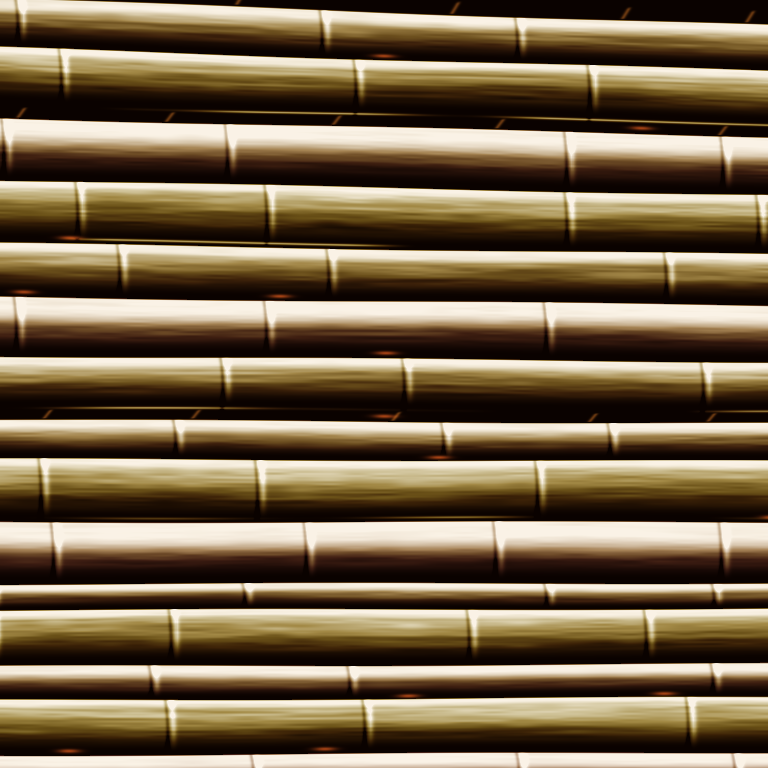
Write a Shadertoy shader that draws this texture.

```glsl
#define POLES 15
#define FIRST_TOP -0.003
#define TILT_TOP 0.042
#define TILT_BOTTOM 0.004
#define NODES 3.1
#define NODE_WIDTH 0.0042
#define GRAIN_LINES 190.0
#define GRAIN_DEPTH 0.34
#define TWIGS 4.5
#define GLINTS 3.0

// Distance from each pole's upper edge to the next, and its share of bright sheen
const float PITCH[POLES] = float[POLES](.064, .092, .081, .082, .070, .077, .083, .051,
                                        .082, .081, .034, .073, .044, .072, .042);
const float SHEEN[POLES] = float[POLES](.24, .16, .36, .14, .20, .38, .20, .28,
                                        .15, .42, .30, .15, .36, .13, .50);

float hash(vec2 p) {
    return fract(sin(dot(p, vec2(127.1, 311.7))) * 43758.5453);
}

float noise(vec2 p) {
    vec2 i = floor(p), f = fract(p);
    f = f * f * (3.0 - 2.0 * f);
    return mix(mix(hash(i), hash(i + vec2(1, 0)), f.x),
               mix(hash(i + vec2(0, 1)), hash(i + vec2(1, 1)), f.x), f.y);
}

float bell(float x, float width) {
    return exp(-x * x / (width * width));
}

// Shadow to sunlit cane
vec3 caneRamp(float light) {
    vec3 tones[6] = vec3[6](vec3(.04, .008, .0), vec3(.24, .13, .04), vec3(.42, .31, .11),
                            vec3(.64, .53, .29), vec3(.81, .75, .60), vec3(.98, .95, .90));
    float f = clamp(light, 0.0, 1.0) * 5.0;
    int i = min(int(f), 4);
    return mix(tones[i], tones[i + 1], f - float(i));
}

void mainImage(out vec4 fragColor, in vec2 fragCoord) {
    vec2 uv = fragCoord / iResolution.xy;
    float pixel = 1.0 / iResolution.y;
    float x = uv.x, down = 1.0 - uv.y;

    // Upper poles slope down to the right, lower ones lie level
    float tilt = TILT_TOP * uv.y * uv.y - TILT_BOTTOM;
    float s = down - x * tilt + 0.0012 * sin(x * 7.0 + down * 23.0);

    // Find the pole
    int id = 0;
    float top = FIRST_TOP;
    while (id < POLES - 1 && s > top + PITCH[id]) {
        top += PITCH[id];
        id++;
    }
    float pole = float(id), pitch = PITCH[id], sheenWidth = SHEEN[id];
    float depth = s - top;
    float t = depth / pitch;
    float gap = step(0.0825, pitch);
    float across = t / (1.0 - 0.2 * gap);

    // Nodes divide the pole into segments
    float u = x * NODES + hash(vec2(pole, 3.7));
    float cell = floor(u);
    float center = 0.5 + 0.5 * (hash(vec2(cell, pole + 9.0)) - 0.5);
    float fromNode = (fract(u) - center) / NODES;
    fromNode += 0.008 * (across - 0.4) * (across - 0.9);
    float segment = hash(vec2(cell + step(center, fract(u)), pole + 31.0)) - 0.5;
    float ring = bell(fromNode, NODE_WIDTH);
    float groove = bell(fromNode + 1.8 * NODE_WIDTH, 0.6 * NODE_WIDTH);

    // Round shading with a bright upper band
    float streak = noise(vec2(x * 7.0 + pole * 5.3, s * GRAIN_LINES));
    float fine = noise(vec2(x * 28.0, s * GRAIN_LINES * 1.9 + pole));
    float patches = noise(vec2(x * 4.0 + pole * 7.1, s * 30.0)) - 0.5;
    float body = (0.80 - 0.5 * sheenWidth + 0.12 * segment) * (1.0 - smoothstep(0.18, 0.92, across));
    float edge = across + 0.08 * (streak - 0.5) + 0.06 * patches;
    float sheen = 1.0 - smoothstep(0.5 * sheenWidth, 1.45 * sheenWidth, edge);
    float light = mix(body, 1.0, sheen);

    // Lengthwise fibres, strongest on the lit body
    float fibre = (0.65 * streak + 0.35 * fine - 0.5) * GRAIN_DEPTH + 0.10 * patches;
    light += fibre * (1.0 - 0.7 * sheen) * smoothstep(0.0, 0.3, body);
    light += ring * 0.32 * (1.0 - smoothstep(0.55, 0.95, across)) - groove * 0.24;

    // Pale rim under the thickest poles, worn away in places
    float rim = step(0.0815, pitch) * bell(depth - pitch * (0.94 - 0.12 * gap), 0.0016);
    light += 0.65 * rim * smoothstep(0.35, 0.7, noise(vec2(x * 5.0, pole + 0.5)));
    light *= smoothstep(-0.5 * pixel, 1.5 * pixel, depth);

    // Broad-sheened canes are browner, the rest greener
    vec3 color = caneRamp(light);
    float mid = clamp(light * (1.0 - light) * 4.0, 0.0, 1.0);
    color += (sheenWidth - 0.22) * mid * vec3(0.05, -0.10, 0.25);

    // Twigs in the open gaps
    float above = step(t, 0.0);
    float h = mix((t - 0.82) / 0.18, 1.0 + t * 3.0, above);
    float tu = x * TWIGS + 0.37 * pole;
    float twigCell = floor(tu);
    float twigX = (fract(tu) - 0.3 - 0.4 * hash(vec2(twigCell, pole + 51.0))) / TWIGS;
    float twig = bell(twigX + 0.012 * (h - 0.5), 0.0028) * max(gap, above);
    twig *= smoothstep(0.05, 0.3, h) * (1.0 - smoothstep(0.85, 1.0, h));
    color = mix(color, vec3(0.50, 0.27, 0.08), 0.8 * twig);

    // Warm glints in the lower shadow
    float gu = x * GLINTS + hash(vec2(pole, 71.0));
    float glintCell = floor(gu);
    float glintX = (fract(gu) - 0.5) / GLINTS;
    float glint = bell(glintX, 0.014) * bell(depth - pitch * 0.92, 0.0025);
    glint *= step(0.6, hash(vec2(glintCell, pole + 83.0)));
    color += glint * vec3(0.60, 0.25, 0.08);

    fragColor = vec4(clamp(color, 0.0, 1.0), 1.0);
}
```
